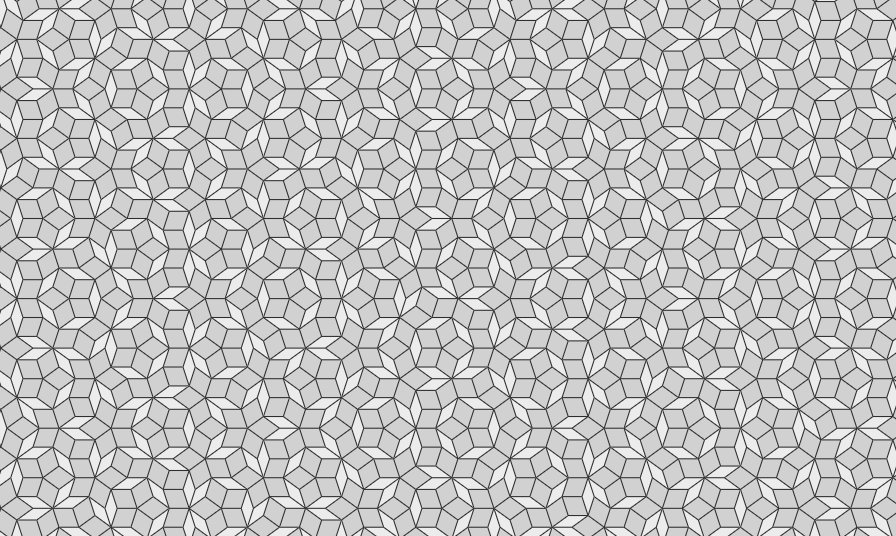
A WebGL 2 fragment shader for this pattern:

```glsl
#version 300 es
precision highp float;

uniform vec2 u_resolution;
out vec4 fragColor;

// Lengths are fractions of the canvas height, except the line width,
// which is a fraction of the tile edge.
const float EDGE_LENGTH = 0.0371;
const float LINE_WIDTH = 0.054;
const vec3 WIDE_COLOR = vec3(0.82);
const vec3 THIN_COLOR = vec3(0.925);
const vec3 LINE_COLOR = vec3(0.18);

// Five line families; phases summing to zero give a Penrose tiling.
const int FAMILIES = 5;
const float PHASES[FAMILIES] = float[](0.23, -0.31, 0.17, 0.38, -0.47);
const float TURN = 6.28318530718 / float(FAMILIES);
const float WIDE_MIN_AREA = 0.8;

float cross2(vec2 a, vec2 b) {
    return a.x * b.y - a.y * b.x;
}

// Point x with dot(x, a) = s and dot(x, b) = t.
vec2 intersectLines(vec2 a, float s, vec2 b, float t) {
    return vec2(s * b.y - t * a.y, t * a.x - s * b.x) / cross2(a, b);
}

// Returns the distance to the nearest tile edge and the area of the tile.
vec2 rhombusTiling(vec2 p) {
    vec2 axes[FAMILIES];
    vec2 shift = vec2(0.0);
    for (int i = 0; i < FAMILIES; i++) {
        float angle = TURN * float(i);
        axes[i] = vec2(cos(angle), sin(angle));
        shift += PHASES[i] * axes[i];
    }

    // Each grid crossing is dual to one rhombus; only nearby lines can matter.
    vec2 gridPoint = (p - shift) * 2.0 / float(FAMILIES);
    vec2 best = vec2(-1e3, 1.0);
    for (int j = 0; j < FAMILIES - 1; j++) {
        for (int k = j + 1; k < FAMILIES; k++) {
            float area = cross2(axes[j], axes[k]);
            vec2 firstLines = floor(vec2(dot(gridPoint, axes[j]) + PHASES[j],
                                         dot(gridPoint, axes[k]) + PHASES[k]));
            for (int c = 0; c < 4; c++) {
                vec2 lines = firstLines + vec2(c & 1, c >> 1);
                vec2 crossing = intersectLines(axes[j], lines.x - PHASES[j],
                                               axes[k], lines.y - PHASES[k]);

                // Corner of the dual rhombus
                vec2 corner = lines.x * axes[j] + lines.y * axes[k];
                for (int i = 0; i < FAMILIES; i++) {
                    if (i != j && i != k) {
                        corner += ceil(dot(crossing, axes[i]) + PHASES[i]) * axes[i];
                    }
                }

                // Position along both edges, from 0 to 1 inside the tile
                vec2 q = p - corner;
                vec2 uv = vec2(cross2(q, axes[k]), cross2(axes[j], q)) / area;
                vec2 margin = min(uv, 1.0 - uv);
                float inside = min(margin.x, margin.y) * abs(area);
                if (inside > best.x) best = vec2(inside, abs(area));
            }
        }
    }
    return best;
}

void main() {
    float unit = u_resolution.y * EDGE_LENGTH;
    vec2 p = (gl_FragCoord.xy - 0.5 * u_resolution) / unit;
    vec2 tile = rhombusTiling(p);

    // Flat fill with smoothed outlines
    vec3 fill = tile.y > WIDE_MIN_AREA ? WIDE_COLOR : THIN_COLOR;
    float line = clamp(0.5 + (0.5 * LINE_WIDTH - tile.x) * unit, 0.0, 1.0);
    fragColor = vec4(mix(fill, LINE_COLOR, line), 1.0);
}
```
